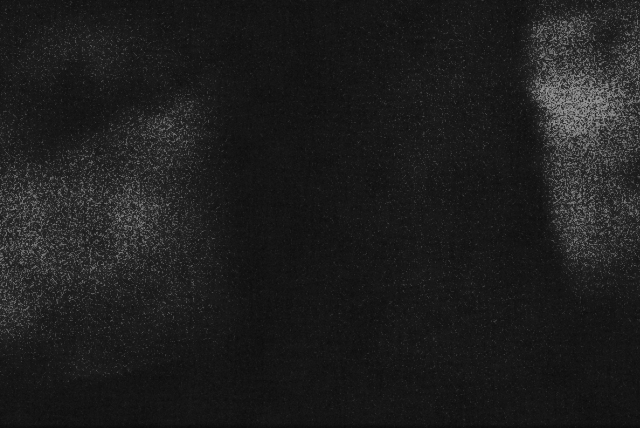
Give the GLSL for this texture, as a Shadertoy shader.

```glsl
// Dark slate board with chalk dust rubbed on its left and right sides.
// Soft masks and elliptical glows set the dust density; fine gradient noise
// is thresholded by that density to turn it into grains.

#define BASE_TONE 0.079
#define GRAIN_SCALE 211.0
#define CLOUD_SCALE 8.0
#define WEAVE_AMOUNT 0.22
#define HAZE_GAIN 0.12
#define SPECK_GAIN 0.36
#define LEFT_DUST 0.43
#define RIGHT_DUST 0.56

vec2 hashGradient(vec2 cell) {
    vec3 h = fract(cell.xyx * vec3(0.1031, 0.1030, 0.0973));
    h += dot(h, h.yzx + 33.33);
    return 2.0 * fract((h.xx + h.yz) * h.zy) - 1.0;
}

// Gradient noise, roughly -0.7 to 0.7
float gradientNoise(vec2 p) {
    vec2 i = floor(p), f = fract(p);
    vec2 u = f * f * f * (f * (f * 6.0 - 15.0) + 10.0);
    vec2 e = vec2(1.0, 0.0);
    float a = dot(hashGradient(i), f);
    float b = dot(hashGradient(i + e.xy), f - e.xy);
    float c = dot(hashGradient(i + e.yx), f - e.yx);
    float d = dot(hashGradient(i + e.xx), f - e.xx);
    return mix(mix(a, b, u.x), mix(c, d, u.x), u.y);
}

float fbm(vec2 p) {
    float sum = 0.0, amp = 1.0;
    for (int k = 0; k < 4; k++) {
        sum += amp * gradientNoise(p);
        p = mat2(1.6, 1.2, -1.2, 1.6) * p + 7.3;
        amp *= 0.6;
    }
    return sum;
}

float glow(vec2 p, vec2 center, vec2 radius) {
    vec2 q = (p - center) / radius;
    return exp(-dot(q, q));
}

float fadeOut(float a, float b, float x) {
    return 1.0 - smoothstep(a, b, x);
}

// Wide smear with a diagonal upper border
float leftDust(vec2 p) {
    float top = smoothstep(-0.06, 0.06, p.y - 0.41 + 0.43 * p.x);
    float side = fadeOut(-0.08, 0.07, p.x - 0.47 - 0.08 * p.y);
    float body = LEFT_DUST * fadeOut(0.60, 0.96, p.y + 0.15 * p.x);
    body += 0.16 * glow(p, vec2(0.02, 0.46), vec2(0.11, 0.10));
    body += 0.19 * glow(p, vec2(0.29, 0.52), vec2(0.10, 0.08));
    body += 0.20 * glow(p, vec2(0.42, 0.26), vec2(0.10, 0.07));
    body += 0.16 * glow(p, vec2(0.05, 0.62), vec2(0.13, 0.09));
    body += 0.18 * glow(p, vec2(0.01, 0.76), vec2(0.10, 0.06));
    body -= 0.14 * glow(p, vec2(0.49, 0.44), vec2(0.09, 0.15));
    float dust = body * top * side;
    // Shoulder, faint upper smear and the trailing lower stroke
    dust += 0.36 * glow(p, vec2(-0.01, 0.34), vec2(0.09, 0.10)) * (1.0 - 0.6 * top);
    dust += 0.27 * glow(p, vec2(0.18, 0.13), vec2(0.25, 0.11));
    dust -= 0.12 * glow(p, vec2(0.17, 0.19), vec2(0.04, 0.06));
    float stroke = 0.93 - 0.19 * p.x - p.y;
    dust += 0.20 * smoothstep(0.0, 0.015, stroke) * exp(-13.0 * max(stroke, 0.0))
          * glow(p, vec2(0.27, 0.86), vec2(0.16, 0.14));
    return dust;
}

// Dense smear with a firm, slightly curved inner border
float rightDust(vec2 p) {
    float side = smoothstep(-0.03, 0.045, p.x - 1.235 - 0.20 * p.y * p.y);
    float top = mix(0.45, 1.0, smoothstep(-0.01, 0.025, p.y - 0.30 + 0.20 * p.x));
    float body = RIGHT_DUST * fadeOut(0.46, 0.80, p.y);
    body += 0.36 * glow(p, vec2(1.35, 0.25), vec2(0.09, 0.08));
    body += 0.18 * glow(p, vec2(1.29, 0.09), vec2(0.08, 0.10));
    body += 0.20 * glow(p, vec2(1.47, 0.24), vec2(0.09, 0.10));
    body += 0.14 * glow(p, vec2(1.40, 0.47), vec2(0.11, 0.09));
    body -= 0.28 * glow(p, vec2(1.42, 0.09), vec2(0.035, 0.08));
    body -= 0.34 * glow(p, vec2(1.50, 0.41), vec2(0.07, 0.05));
    return body * side * top;
}

// Barely visible residue right of the center
float residue(vec2 p) {
    return 0.15 * glow(p, vec2(1.06, 0.18), vec2(0.20, 0.24))
         + 0.10 * glow(p, vec2(1.08, 0.74), vec2(0.24, 0.20))
         + 0.08 * glow(p, vec2(0.98, 0.45), vec2(0.18, 0.22));
}

void mainImage(out vec4 fragColor, in vec2 fragCoord) {
    // Height is one unit, with y running downwards
    vec2 p = fragCoord / iResolution.y;
    p.x *= 1.5 * iResolution.y / iResolution.x;
    p.y = 1.0 - p.y;

    float cloud = fbm(p * CLOUD_SCALE + 3.7);
    vec2 wobble = 0.016 * vec2(cloud, fbm(p * 13.0 + 19.0));
    float dust = leftDust(p + wobble) + rightDust(p + wobble) + residue(p);
    float weave = gradientNoise(p * vec2(118.0, 13.0))
                + gradientNoise(p * vec2(15.0, 97.0));
    dust = clamp(dust * (1.0 + 0.40 * cloud + WEAVE_AMOUNT * weave), 0.0, 1.0);

    // Two fine octaves and a clumping one make the grains
    mat2 turn = mat2(0.8, 0.6, -0.6, 0.8);
    float grain = 0.5 + 0.75 * gradientNoise(turn * p * GRAIN_SCALE)
                + 0.65 * gradientNoise(p.yx * GRAIN_SCALE * 1.73 + 41.0)
                + 0.45 * gradientNoise(turn * p.yx * GRAIN_SCALE * 0.47 + 17.0);
    float speck = smoothstep(0.0, 0.6, grain - 0.71 + 0.6 * dust);

    float tone = BASE_TONE + 0.010 * cloud + 0.012 * weave + 0.040 * (grain - 0.5);
    tone += HAZE_GAIN * dust + SPECK_GAIN * speck * mix(0.06, 1.0, sqrt(dust));
    tone *= mix(0.65, 1.0, smoothstep(0.0, 0.012, 1.0 - p.y));
    fragColor = vec4(vec3(clamp(tone, 0.0, 1.0)), 1.0);
}
```
